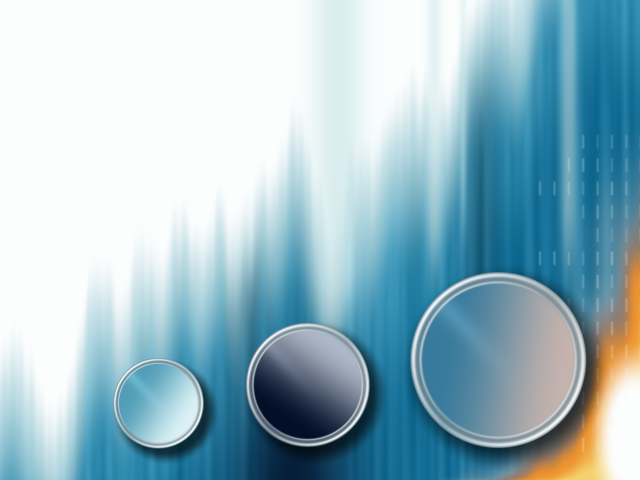
This background is drawn by a Shadertoy shader. Its source:

```glsl
// Blue vertical light streaks climb from lower left to upper right over white,
// with a fiery glow in the lower right corner and three glassy discs in a row.
// Streaks are stretched gradient noise; discs are shaded distance functions.

#define RAMP_BASE 0.24
#define RAMP_SLOPE 0.72
#define STREAK_FREQ 17.0
#define STREAK_JITTER 0.16
#define RIM_WIDTH 0.12
#define SHADOW_OFFSET vec2(0.016, -0.018)
#define MARK_CELL vec2(0.0300, 0.0486)
#define MARK_ALPHA 0.30

const vec3 WHITE  = vec3(0.99, 0.995, 0.995);
const vec3 PALE   = vec3(0.65, 0.81, 0.85);
const vec3 BLUE   = vec3(0.18, 0.54, 0.68);
const vec3 DEEP   = vec3(0.05, 0.40, 0.56);
const vec3 NAVY   = vec3(0.02, 0.10, 0.20);
const vec3 BROWN  = vec3(0.62, 0.44, 0.34);
const vec3 ORANGE = vec3(0.93, 0.58, 0.18);
const vec3 YELLOW = vec3(0.96, 0.82, 0.43);

float hash(vec2 p) {
    return fract(sin(dot(p, vec2(127.1, 311.7))) * 43758.5);
}

float cornerSlope(vec2 cell, vec2 offset) {
    float angle = 6.2832 * hash(cell);
    return dot(vec2(cos(angle), sin(angle)), offset);
}

float gradientNoise(vec2 p) {
    vec2 i = floor(p), f = fract(p), u = f * f * (3.0 - 2.0 * f);
    vec2 e = vec2(1.0, 0.0);
    float low  = mix(cornerSlope(i, f), cornerSlope(i + e.xy, f - e.xy), u.x);
    float high = mix(cornerSlope(i + e.yx, f - e.yx), cornerSlope(i + e.xx, f - e.xx), u.x);
    return mix(low, high, u.y);
}

float bump(float x, float center, float width) {
    float d = (x - center) / width;
    return exp(-d * d);
}

// Blue columns fading upward into white
vec3 streaks(vec2 p) {
    float broad = gradientNoise(vec2(p.x * STREAK_FREQ, p.y * 0.6));
    float fine = gradientNoise(vec2(p.x * STREAK_FREQ * 4.0, p.y * 1.1 + 7.0));
    float top = RAMP_BASE + RAMP_SLOPE * p.x + 0.20 * smoothstep(0.98, 1.2, p.x)
              - 0.20 * bump(p.x, 0.105, 0.045)
              - 0.17 * bump(p.x, 0.685, 0.038)
              - 0.10 * bump(p.x, 0.80, 0.10);
    float depth = top - p.y + STREAK_JITTER * (broad + 0.4 * fine);
    vec3 col = mix(WHITE, PALE, smoothstep(-0.04, 0.19, depth));
    col = mix(col, BLUE, smoothstep(0.12, 0.38, depth));
    col = mix(col, DEEP, 0.75 * smoothstep(0.36, 0.62, depth));

    // Named dark and light columns
    float inside = smoothstep(0.05, 0.28, depth);
    float dark = 0.45 * bump(p.x, 0.515, 0.035) * bump(p.y, 0.40, 0.20)
               + 0.50 * bump(p.x, 1.00, 0.035) * bump(p.y, 0.55, 0.32);
    col = mix(col, vec3(0.10, 0.29, 0.37), inside * dark);
    float light = 0.70 * bump(p.x, 0.705, 0.055) * smoothstep(0.24, 0.45, p.y)
                + 0.50 * bump(p.x, 0.905, 0.016) * smoothstep(0.35, 0.55, p.y)
                + 0.40 * bump(p.x, 0.965, 0.008) * smoothstep(0.45, 0.65, p.y)
                + 0.60 * bump(p.x, 1.185, 0.017) * smoothstep(0.30, 0.60, p.y)
                + 0.35 * bump(p.x, 1.09, 0.03) * smoothstep(0.65, 0.95, p.y);
    col = mix(col, vec3(0.79, 0.90, 0.91), clamp(light, 0.0, 0.85));
    col += 0.12 * fine * inside;
    float pool = bump(p.x, 0.61, 0.12) * bump(p.y, 0.0, 0.23);
    return mix(col, NAVY, 0.95 * pool);
}

// Warm corner, from brown fringe to a white core
vec3 addGlow(vec3 col, vec2 p) {
    float heat = p.x - 1.03 - 0.33 * sqrt(max(p.y, 0.0) / 0.65);
    heat += 0.05 * gradientNoise(p * vec2(22.0, 6.0));
    vec3 warm = mix(BROWN, ORANGE, smoothstep(0.0, 0.07, heat));
    warm = mix(warm, YELLOW, smoothstep(0.06, 0.15, heat));
    col = mix(col, vec3(0.67, 0.70, 0.72), 0.6 * smoothstep(-0.14, 0.0, heat) * smoothstep(0.8, 0.4, p.y));
    col = mix(col, warm, smoothstep(-0.05, 0.05, heat));
    float core = length((p - vec2(1.32, 0.09)) / vec2(0.085, 0.18));
    return mix(col, WHITE, smoothstep(1.15, 0.5, core));
}

// Faint rows of small upright dashes with a ragged left end
float dashes(vec2 p, float aa) {
    vec2 cell = floor(p / MARK_CELL);
    vec2 q = (fract(p / MARK_CELL) - 0.5) * MARK_CELL;
    float start = 1.09 + 0.13 * hash(vec2(cell.y, 3.0));
    float shown = step(start, cell.x * MARK_CELL.x) * step(0.05, p.y) * step(p.y, 0.73);
    float d = length(vec2(q.x, max(abs(q.y) - 0.012, 0.0))) - 0.0025;
    return shown * smoothstep(aa, -aa, d) * (0.4 + 0.6 * hash(cell));
}

// Glass disc: soft shadow, two-tone face, bevelled rim
vec3 addDisc(vec3 col, vec2 p, vec2 center, float radius, vec3 dim, vec3 lit, vec2 toLight, float aa) {
    vec2 q = (p - center) / radius;
    float r = length(q), soft = aa / radius;
    float shade = length(p - center - SHADOW_OFFSET) / radius;
    col *= 1.0 - 0.65 * smoothstep(1.20, 0.88, shade);
    vec3 face = mix(dim, lit, smoothstep(-0.65, 0.8, dot(q, toLight)));
    face += 0.10 * bump(dot(q, vec2(0.7, 0.7)), 0.0, 0.12) * smoothstep(0.3, -0.7, q.x);
    float facing = abs(dot(q / max(r, 0.001), normalize(vec2(-0.7, 0.6))));
    vec3 rim = mix(face * 0.65, vec3(0.55, 0.68, 0.74), 0.5);
    float glint = bump(r, 0.965, 0.025) + 0.7 * bump(r, 1.0 - RIM_WIDTH, 0.02);
    rim = mix(rim, WHITE, clamp(glint * (0.35 + 0.6 * facing), 0.0, 1.0));
    face = mix(face, rim, smoothstep(-0.03, 0.01, r - 1.0 + RIM_WIDTH));
    return mix(col, face, smoothstep(soft, -soft, r - 1.0));
}

void mainImage(out vec4 fragColor, in vec2 fragCoord) {
    vec2 p = fragCoord / iResolution.xy * vec2(4.0 / 3.0, 1.0);
    float aa = 1.0 / iResolution.y;
    vec3 col = addGlow(streaks(p), p);
    col = mix(col, vec3(0.92, 0.94, 0.92), MARK_ALPHA * dashes(p, aa));
    col = addDisc(col, p, vec2(0.330, 0.160), 0.094, vec3(0.32, 0.62, 0.72), vec3(0.86, 0.95, 0.96), vec2(0.8, -0.5), aa);
    col = addDisc(col, p, vec2(0.641, 0.198), 0.129, vec3(0.01, 0.06, 0.16), vec3(0.68, 0.72, 0.78), vec2(0.55, 0.8), aa);
    col = addDisc(col, p, vec2(1.038, 0.250), 0.183, vec3(0.22, 0.48, 0.61), vec3(0.77, 0.70, 0.68), vec2(0.95, -0.15), aa);
    fragColor = vec4(clamp(col, 0.0, 1.0), 1.0);
}
```
